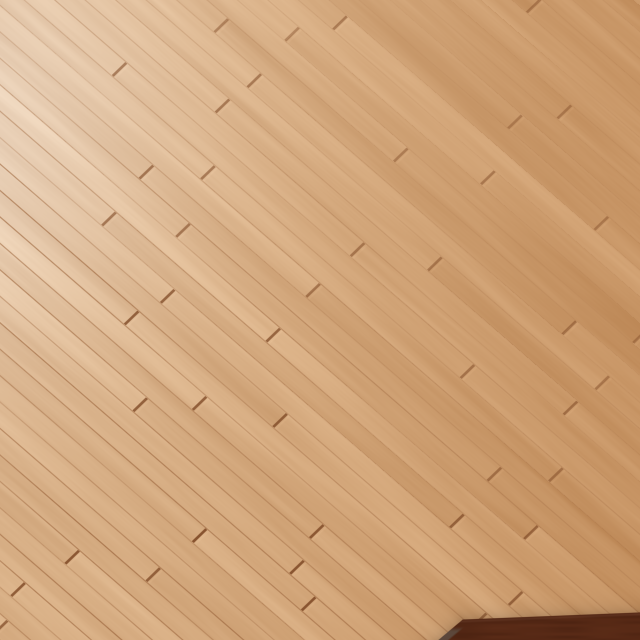
Give the GLSL for this texture, as a Shadertoy shader.

```glsl
const vec3 HONEY = vec3(0.85, 0.69, 0.525);
const vec3 TAN = vec3(0.775, 0.575, 0.385);
const vec3 GLARE = vec3(0.93, 0.85, 0.77);
const vec3 JOINT_BROWN = vec3(0.50, 0.29, 0.15);
const vec3 SEAM_BROWN = vec3(0.63, 0.42, 0.26);
const vec3 DARK_WOOD = vec3(0.33, 0.155, 0.08);
const vec3 BEVEL_GREY = vec3(0.36, 0.28, 0.23);

const float PLANK_WIDTH = 0.0312;
const float PLANK_LENGTH = 0.72;
const float PLANK_ANGLE = 0.715;
const float JOINT_SLANT = 0.09;

float hash(vec2 p) {
    return fract(sin(dot(p, vec2(127.1, 311.7))) * 43758.5453);
}

float noise(vec2 p) {
    vec2 i = floor(p);
    vec2 f = fract(p);
    f = f * f * (3.0 - 2.0 * f);
    return mix(mix(hash(i), hash(i + vec2(1.0, 0.0)), f.x),
               mix(hash(i + vec2(0.0, 1.0)), hash(i + vec2(1.0, 1.0)), f.x), f.y);
}

// Coverage of a line with the given half width
float lineMask(float dist, float halfWidth, float aa) {
    return 1.0 - smoothstep(halfWidth - aa, halfWidth + aa, abs(dist));
}

// Streaks stretched along the plank, from broad bands to fine fibres
float woodGrain(vec2 p, float seed) {
    float bend = 0.006 * noise(p * vec2(5.0, 12.0) + seed);
    float y = p.y + bend;
    float grain = 0.0;
    float amplitude = 0.5;
    vec2 frequency = vec2(2.5, 55.0);
    for (int i = 0; i < 4; i++) {
        grain += amplitude * (noise(vec2(p.x, y) * frequency + seed) - 0.5);
        frequency *= vec2(2.1, 1.9);
        amplitude *= 0.62;
    }
    return grain;
}

// Warm floor tone with window light falling from the left
vec3 floorLight(vec2 uv) {
    vec3 color = mix(HONEY, TAN, smoothstep(0.05, 1.15, uv.x + 0.12 * (0.5 - uv.y)));
    vec2 d = (uv - vec2(-0.06, 0.82)) * vec2(1.0, 0.85);
    return mix(color, GLARE, 0.8 * exp(-9.0 * dot(d, d)));
}

vec3 plankFloor(vec2 uv, float aa) {
    // x runs along the planks, y across them
    float c = cos(PLANK_ANGLE);
    float s = sin(PLANK_ANGLE);
    vec2 p = vec2(c * uv.x - s * uv.y, s * uv.x + c * uv.y);

    float row = floor(p.y / PLANK_WIDTH);
    float across = p.y - (row + 0.5) * PLANK_WIDTH;
    float stagger = fract(row * 0.382 + 0.4 * hash(vec2(row, 3.0)));
    float along = (p.x - JOINT_SLANT * across) / PLANK_LENGTH + stagger;
    float plank = floor(along + 0.5);
    float jointDist = (along - plank) * PLANK_LENGTH;
    vec2 id = vec2(row, floor(along));

    // Contrast is strongest at the lower left
    float nearness = 1.0 - smoothstep(0.25, 1.25, p.y + 0.12 * uv.x);

    // Tone and grain of each plank
    vec3 color = floorLight(uv);
    float tone = (hash(id) - 0.5) * 0.055;
    float grain = woodGrain(p, 17.0 * hash(id + 5.0));
    float band = noise(p * vec2(1.8, 24.0) + 9.0) - 0.5;
    color += (tone + 0.085 * grain + 0.045 * band) * vec3(0.8, 1.0, 1.1);

    // Long seams of uneven strength
    float seamDist = PLANK_WIDTH * 0.5 - abs(across);
    float seamRow = floor(p.y / PLANK_WIDTH + 0.5);
    float wear = 0.35 + 0.65 * noise(vec2(p.x * 4.0, seamRow * 7.3));
    float seam = lineMask(seamDist, 0.0009, max(aa, 0.0008));
    color = mix(color, SEAM_BROWN, seam * wear * mix(0.15, 0.85, nearness));

    // Short end joints with a faint light lip
    float inside = smoothstep(0.0, 0.002, seamDist);
    float joint = lineMask(jointDist, 0.0021, max(aa, 0.0009)) * inside;
    float lip = lineMask(jointDist - 0.005, 0.001, 0.002) * inside;
    float strength = mix(0.5, 0.95, nearness) * mix(0.75, 1.0, hash(vec2(row, plank)));
    color += 0.025 * lip;
    return mix(color, JOINT_BROWN, joint * strength);
}

// Dark board entering at the lower right, with a bevelled end
vec3 addDarkBoard(vec3 color, vec2 uv, float aa) {
    float top = uv.y - (0.032 + 0.04 * (uv.x - 0.723));
    float end = (uv.y - 0.84 * (uv.x - 0.685)) * 0.766;
    float dist = max(top, end);
    float shadow = exp(-max(dist, 0.0) * 90.0);
    color *= 1.0 - 0.14 * shadow;

    float streak = noise(uv * vec2(18.0, 220.0)) - 0.5;
    vec3 board = DARK_WOOD + 0.05 * streak * vec3(1.0, 0.6, 0.4);
    board += 0.04 * lineMask(top + 0.003, 0.0015, 0.002);
    float bevel = lineMask(end, 0.010, 0.002) * (1.0 - smoothstep(0.012, 0.022, uv.y));
    board = mix(board, BEVEL_GREY, bevel);
    return mix(color, board, 1.0 - smoothstep(-aa, aa, dist));
}

void mainImage(out vec4 fragColor, in vec2 fragCoord) {
    vec2 uv = fragCoord / iResolution.xy;
    float aa = 0.75 / iResolution.y;
    vec3 color = plankFloor(uv, aa);
    color = addDarkBoard(color, uv, aa);
    fragColor = vec4(clamp(color, 0.0, 1.0), 1.0);
}
```
